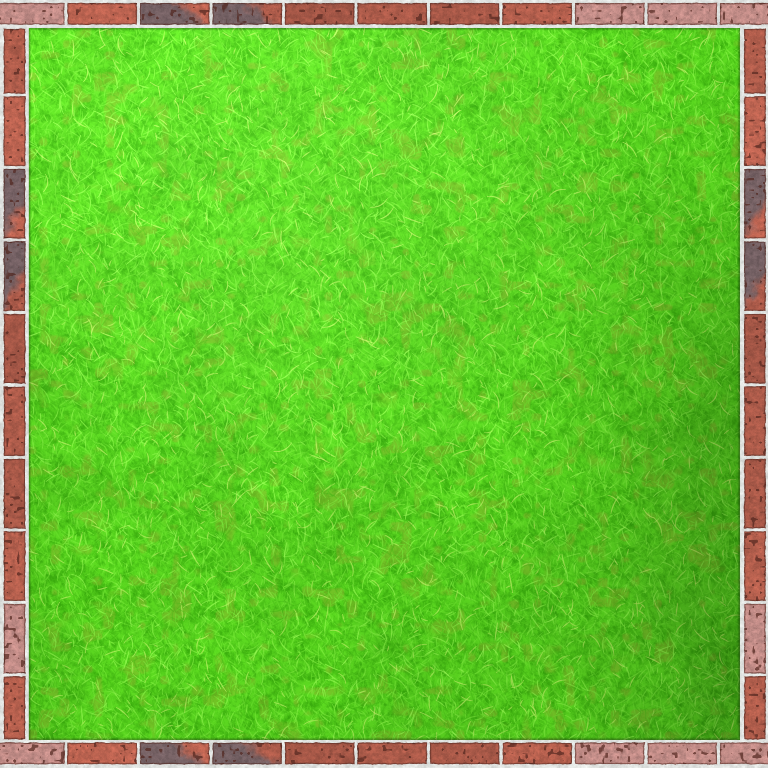
A Shadertoy shader for this texture:

```glsl
const vec2 LAWN_MIN = vec2(0.0375, 0.0365);
const vec2 LAWN_MAX = vec2(0.9635, 0.9635);
const float BRICK_PERIOD = 0.0944;
const float BRICK_HALF = 0.0140;
const float JOINT_HALF = 0.0020;
const vec2 ROW_CENTRES = vec2(0.0190, 0.9820);    // bottom, top
const vec2 COLUMN_CENTRES = vec2(0.0189, 0.9830); // left, right
const float ROW_START = -0.0085;
const float COLUMN_START = 0.0292;
const int BLADE_LAYERS = 5;

const vec3 GRASS_DARK = vec3(0.19, 0.61, 0.035);
const vec3 GRASS_MID = vec3(0.34, 0.80, 0.12);
const vec3 GRASS_TIP = vec3(0.62, 0.96, 0.36);
const vec3 GRASS_DRY = vec3(0.53, 0.64, 0.17);
const vec3 MORTAR = vec3(0.88, 0.89, 0.88);
const vec3 BRICK_RED = vec3(0.70, 0.37, 0.30);
const vec3 BRICK_PALE = vec3(0.76, 0.55, 0.53);
const vec3 BRICK_GREY = vec3(0.43, 0.38, 0.40);
const vec3 BRICK_SHADOW = vec3(0.32, 0.15, 0.12);

float hash(vec2 p) {
    return fract(sin(dot(p, vec2(127.1, 311.7))) * 43758.545);
}

float noise(vec2 p) {
    vec2 i = floor(p), f = fract(p);
    f = f * f * (3.0 - 2.0 * f);
    return mix(mix(hash(i), hash(i + vec2(1, 0)), f.x),
               mix(hash(i + vec2(0, 1)), hash(i + vec2(1, 1)), f.x), f.y);
}

float fbm(vec2 p) {
    return 0.5 * noise(p) + 0.3 * noise(p * 2.1 + 7.3) + 0.2 * noise(p * 4.3 + 2.9);
}

// Curved, tapered stroke; x is coverage, y is a random tint.
vec2 blade(vec2 p, vec2 cell, float layer, float scale, float pixel) {
    vec2 seed = cell + layer * 37.7;
    vec2 centre = cell + vec2(hash(seed), hash(seed + 5.3));
    float tint = hash(seed + 9.1);
    float angle = 0.25 + 2.6 * hash(seed + 3.7);
    float halfLength = mix(0.25, 0.85, pow(hash(seed + 1.9), 1.6));
    float bend = (hash(seed + 8.2) - 0.5) * 0.9;
    vec2 axis = vec2(cos(angle), sin(angle));
    vec2 q = p - centre;
    q = vec2(dot(q, axis), dot(q, vec2(-axis.y, axis.x)));
    q.y += bend * (q.x * q.x - 0.2);
    float width = 0.00085 * scale * (1.0 - 0.5 * abs(q.x) / halfLength);
    float d = length(vec2(max(abs(q.x) - halfLength, 0.0), q.y)) - width;
    float soft = max(pixel, 0.0008) * scale;
    return vec2(smoothstep(soft, -soft, d), tint);
}

vec3 lawn(vec2 p, float pixel) {
    // Soft pile beneath the blades
    float clump = fbm(p * 85.0);
    float fuzz = fbm(vec2(p.x + 0.4 * p.y, p.y - 0.3 * p.x) * vec2(260.0, 190.0));
    vec3 col = mix(GRASS_DARK, GRASS_MID, smoothstep(0.1, 0.72, 0.5 * clump + 0.5 * fuzz));
    col = mix(col, GRASS_DRY, 0.45 * smoothstep(0.62, 0.85, noise(p * 70.0 + 31.0)));

    // Overlapping blades, from buried to sunlit
    for (int k = 0; k < BLADE_LAYERS; k++) {
        float layer = float(k);
        float scale = 92.0 - 7.0 * layer;
        vec2 g = p * scale + layer * 0.37;
        float height = (layer + 1.0) / float(BLADE_LAYERS);
        for (int n = 0; n < 9; n++) {
            vec2 offset = vec2(n % 3, n / 3) - 1.0;
            vec2 b = blade(g, floor(g) + offset, layer, scale, pixel);
            vec3 tone = mix(GRASS_MID, GRASS_TIP, b.y * height);
            tone = mix(tone, GRASS_DARK, 0.7 * step(b.y, 0.28));
            tone = mix(tone, vec3(0.77, 0.88, 0.42), 0.8 * step(0.94, b.y));
            col = mix(col, tone, b.x * mix(0.35, 0.65, b.y));
        }
    }

    // Light falls from the upper left
    float light = 1.07 + 0.10 * (p.y - 0.5) - 0.08 * (p.x - 0.5);
    light -= 0.18 * smoothstep(0.65, 1.0, p.x) * smoothstep(0.95, 0.45, p.y);
    light -= 0.08 * smoothstep(0.18, 0.0, p.x) * smoothstep(0.9, 0.5, p.y);
    col *= light * (0.94 + 0.12 * fbm(p * 14.0));
    return col + vec3(0.05, 0.04, 0.05) * smoothstep(0.65, 0.0, length(p - vec2(0.35, 0.8)));
}

vec3 brickwork(vec2 p, float pixel) {
    bool isRow = p.y < LAWN_MIN.y || p.y > LAWN_MAX.y;
    vec2 centres = isRow ? ROW_CENTRES : COLUMN_CENTRES;
    float crossing = isRow ? p.y : p.x;
    float across = crossing - (crossing < 0.5 ? centres.x : centres.y);
    float along = (isRow ? p.x - ROW_START : 1.0 - p.y - COLUMN_START) / BRICK_PERIOD;
    float index = floor(along), t = fract(along);

    // Worn brick outline
    float joint = min(t, 1.0 - t) * BRICK_PERIOD;
    float d = max(abs(across) - BRICK_HALF, JOINT_HALF - joint);
    if (!isRow) d = max(d, abs(p.y - 0.5) - 0.4625);
    d += 0.0022 * (fbm(p * 150.0) - 0.5);

    // Red, pale and scorched bricks
    bool pale = abs(index - 8.0) < 0.5 || (isRow && (index < 0.5 || index > 8.5));
    float scorched = step(1.5, index) * step(index, 3.5);
    float slant = t + 14.0 * across + 0.4 * (fbm(p * 60.0) - 0.5);
    vec3 col = pale ? BRICK_PALE : BRICK_RED * (0.92 + 0.18 * hash(vec2(index, 4.0)));
    col = mix(col, BRICK_GREY, 0.9 * scorched * smoothstep(0.85, 0.55, slant));
    col *= 0.82 + 0.36 * fbm(p * 230.0);
    col = mix(col, BRICK_SHADOW, 0.7 * smoothstep(0.76, 0.88, noise(p * 210.0)));
    col = mix(col, BRICK_SHADOW, 0.65 * smoothstep(-0.0026, -0.0002, d));
    vec3 mortar = MORTAR * (0.88 + 0.24 * fbm(p * 190.0));
    return mix(col, mortar, smoothstep(-pixel, pixel, d));
}

void mainImage(out vec4 fragColor, in vec2 fragCoord) {
    vec2 p = fragCoord / iResolution.xy;
    float pixel = 0.6 / iResolution.y;
    vec2 edge = max(LAWN_MIN - p, p - LAWN_MAX);
    float border = max(edge.x, edge.y);
    vec3 grass = lawn(p, pixel) * mix(0.7, 1.0, smoothstep(0.0, 0.004, -border));
    vec3 col = mix(grass, brickwork(p, pixel), smoothstep(-pixel, pixel, border));
    fragColor = vec4(clamp(col, 0.0, 1.0), 1.0);
}
```
